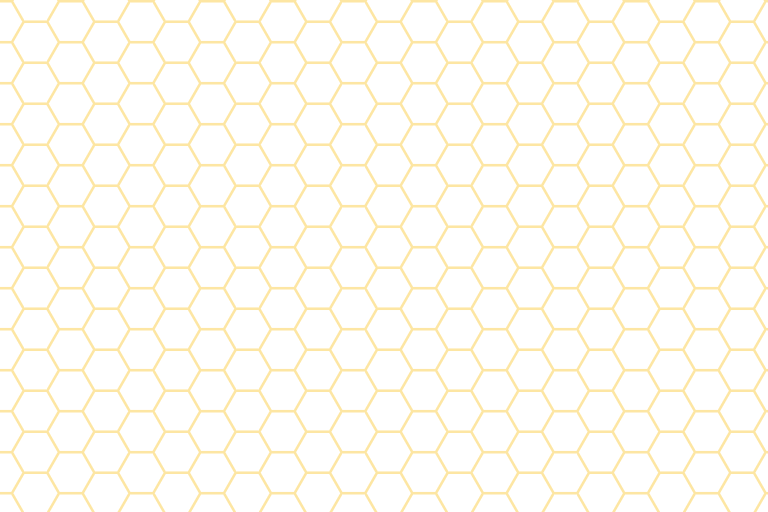
Write a Shadertoy shader that draws this pattern.

```glsl
// Honeycomb of flat-topped hexagons: thin pale honey lines on white.
// Two interleaved rectangular lattices give the cell centres; the nearest
// centre supplies a hexagon distance, which is thresholded into an outline.

// Offset from the nearest point of a lattice with the given period.
vec2 latticeOffset(vec2 p, vec2 period) {
    return p - period * round(p / period);
}

// Distance to the border of a honeycomb whose cells are one unit tall.
float honeycombBorder(vec2 p) {
    vec2 period = vec2(sqrt(3.0), 1.0);
    vec2 a = latticeOffset(p, period);
    vec2 b = latticeOffset(p - 0.5 * period, period);
    vec2 q = abs(dot(a, a) < dot(b, b) ? a : b);
    return 0.5 - max(q.y, dot(q, vec2(0.5 * sqrt(3.0), 0.5)));
}

void mainImage(out vec4 fragColor, in vec2 fragCoord) {
    // Cells are counted from the top left corner, about 12.5 per canvas height.
    vec2 fromTopLeft = vec2(fragCoord.x, iResolution.y - fragCoord.y) / iResolution.y;
    vec2 p = fromTopLeft * vec2(12.55, 12.488) - vec2(0.004, 0.53);
    float pixel = 12.5 / iResolution.y;

    // Outline with a one-pixel soft edge.
    float halfWidth = 0.0315;
    float line = clamp((halfWidth - honeycombBorder(p)) / pixel + 0.5, 0.0, 1.0);

    vec3 honey = vec3(0.992, 0.902, 0.64);
    fragColor = vec4(mix(vec3(1.0), honey, line), 1.0);
}
```
